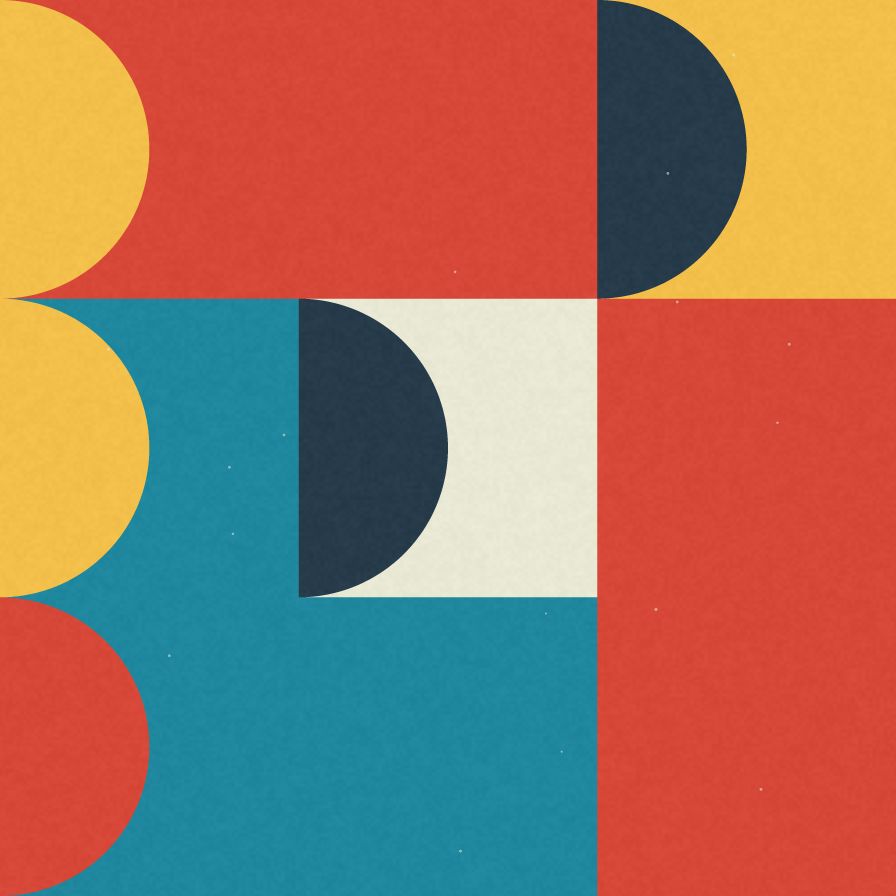
Give the GLSL for this background, as a Shadertoy shader.

```glsl
// A flat three by three mosaic of coloured squares, some holding a half disc
// that bulges from the left side. Supersampling smooths every edge; fine
// value noise adds paper grain and a jittered grid scatters pale specks.

#define RED    vec3(0.84, 0.28, 0.22)
#define TEAL   vec3(0.12, 0.53, 0.62)
#define YELLOW vec3(0.95, 0.75, 0.29)
#define NAVY   vec3(0.15, 0.23, 0.29)
#define CREAM  vec3(0.91, 0.91, 0.83)
#define TILES 3.0           // squares per side
#define SAMPLES 4           // edge samples per axis
#define GRAIN_SCALE 250.0   // grains across the canvas
#define GRAIN_AMOUNT 0.035
#define SPECK_GRID 14.0     // speck cells per side
#define SPECK_CHANCE 0.10
#define SPECK_RADIUS 0.0018

// Row by row from the lower left: square colour, then half disc colour.
const vec3 GROUND[9] = vec3[9](TEAL, TEAL, RED,
                               TEAL, CREAM, RED,
                               RED, RED, YELLOW);
const vec3 DISC[9] = vec3[9](RED, TEAL, RED,
                             YELLOW, NAVY, RED,
                             YELLOW, RED, NAVY);

float hash(vec2 p) {
    vec3 q = fract(p.xyx * 0.1031);
    q += dot(q, q.yzx + 33.33);
    return fract((q.x + q.y) * q.z);
}

float valueNoise(vec2 p) {
    vec2 i = floor(p), f = fract(p);
    f = f * f * (3.0 - 2.0 * f);
    return mix(mix(hash(i), hash(i + vec2(1, 0)), f.x),
               mix(hash(i + vec2(0, 1)), hash(i + vec2(1, 1)), f.x), f.y);
}

// Colour of the mosaic at one point
vec3 mosaic(vec2 uv) {
    vec2 p = clamp(uv, 0.0, 0.9999) * TILES;
    ivec2 tile = ivec2(p);
    int index = tile.x + tile.y * int(TILES);
    bool inDisc = length(fract(p) - vec2(0.0, 0.5)) < 0.5;
    return inDisc ? DISC[index] : GROUND[index];
}

// Coverage of the sparse specks, kept inside their grid cells
float specks(vec2 uv, float pixel) {
    vec2 p = uv * SPECK_GRID, cell = floor(p);
    vec2 center = 0.1 + 0.8 * vec2(hash(cell + 17.0), hash(cell + 43.0));
    vec2 offset = (fract(p) - center) / SPECK_GRID;
    float radius = SPECK_RADIUS * mix(0.6, 1.0, hash(cell + 71.0));
    float shape = 1.0 - smoothstep(-pixel, pixel, length(offset) - radius);
    return shape * step(hash(cell + 5.0), SPECK_CHANCE);
}

void mainImage(out vec4 fragColor, in vec2 fragCoord) {
    vec2 uv = fragCoord / iResolution.xy;
    float pixel = 0.5 / iResolution.y;

    // Average the mosaic over the pixel
    vec3 color = vec3(0.0);
    for (int y = 0; y < SAMPLES; y++)
        for (int x = 0; x < SAMPLES; x++) {
            vec2 shift = (vec2(x, y) + 0.5) / float(SAMPLES) - 0.5;
            color += mosaic((fragCoord + shift) / iResolution.xy);
        }
    color /= float(SAMPLES * SAMPLES);

    // Specks, then two layers of paper grain
    color = mix(color, CREAM, 0.55 * specks(uv, pixel));
    float grain = 0.65 * valueNoise(uv * GRAIN_SCALE)
                + 0.35 * valueNoise(uv * GRAIN_SCALE * 0.37 + 9.0);
    color += GRAIN_AMOUNT * (grain - 0.5);

    fragColor = vec4(clamp(color, 0.0, 1.0), 1.0);
}
```
